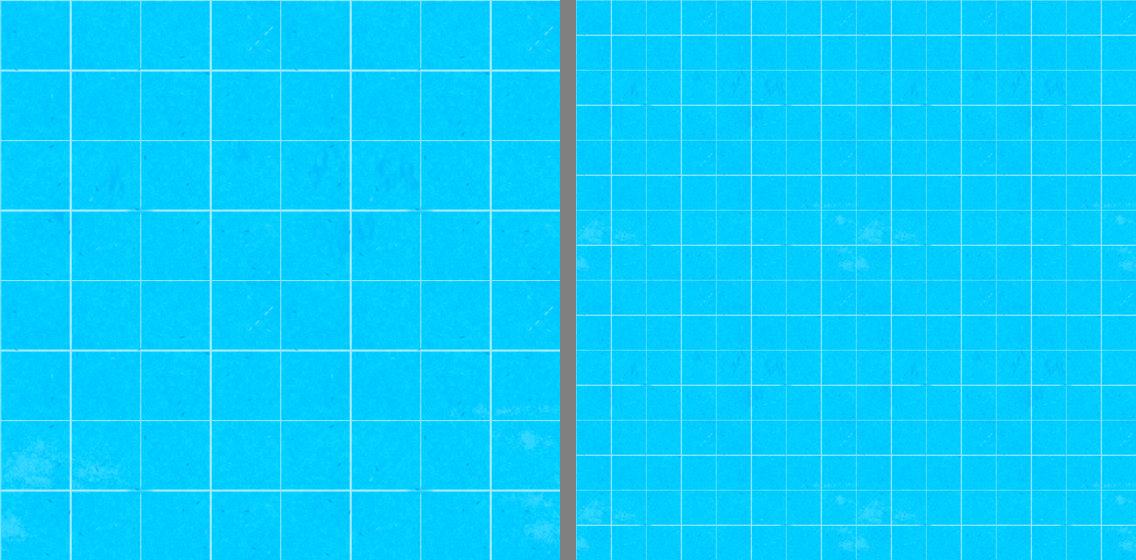
Left, the tile; right, the same tile 2 across and 2 down.
Reproduce this pattern procedurally as a WebGL 2 fragment shader.

```glsl
#version 300 es
precision highp float;
// Cyan paper printed with an 8 x 8 grid of pale lines, alternately thin and thick.
// Wrapped noise gives grain, cellular noise gives specks, and soft ellipses
// broken up by noise give the faded and stained patches. Tiles seamlessly.

uniform vec2 u_resolution;
out vec4 fragColor;

const vec3 PAPER = vec3(0.0, 0.80, 1.0);
const vec3 LINE = vec3(0.70, 0.935, 1.0);
const vec3 FADED = vec3(0.34, 0.87, 1.0);
const vec3 STAIN = vec3(0.0, 0.715, 0.98);
const vec3 SPECK = vec3(0.0, 0.58, 0.88);
const float GRID_CELLS = 8.0;
const vec2 GRID_OFFSET = vec2(0.0013, -0.001);
const float THIN_HALF_WIDTH = 0.0010;
const float THICK_HALF_WIDTH = 0.0018;
const float THIN_STRENGTH = 0.80;
const float LINE_BLUR = 0.0016;
const float WEAR_REPEATS = 2.0;   // the fine wear repeats twice each way
const float SPECK_CELLS = 13.0;   // per wear repeat
const float SPECK_SHARE = 0.16;
const float GRAIN_STRENGTH = 0.085;

// Patches as centre x, centre y, radius x, radius y
const int FADED_COUNT = 7;
const vec4 FADED_PATCHES[FADED_COUNT] = vec4[FADED_COUNT](
  vec4(0.05, 0.165, 0.080, 0.075), vec4(0.17, 0.160, 0.070, 0.060),
  vec4(0.02, 0.065, 0.050, 0.060), vec4(0.90, 0.265, 0.120, 0.018),
  vec4(0.94, 0.215, 0.080, 0.030), vec4(0.94, 0.110, 0.100, 0.024),
  vec4(0.96, 0.055, 0.060, 0.035));
const int STAIN_COUNT = 6;
const vec4 STAIN_PATCHES[STAIN_COUNT] = vec4[STAIN_COUNT](
  vec4(0.58, 0.710, 0.080, 0.070), vec4(0.71, 0.680, 0.080, 0.090),
  vec4(0.64, 0.570, 0.090, 0.070), vec4(0.21, 0.670, 0.050, 0.060),
  vec4(0.10, 0.620, 0.040, 0.040), vec4(0.43, 0.720, 0.050, 0.050));

float hash(vec2 p) {
  vec3 q = fract(vec3(p.xyx) * 0.1031);
  q += dot(q, q.yzx + 33.33);
  return fract((q.x + q.y) * q.z);
}

// Value noise that wraps after a whole number of cells
float noise(vec2 uv, vec2 cells) {
  vec2 p = uv * cells, i = floor(p), f = fract(p);
  f = f * f * (3.0 - 2.0 * f);
  vec2 a = mod(i, cells), b = mod(i + 1.0, cells);
  return mix(mix(hash(a), hash(vec2(b.x, a.y)), f.x),
             mix(hash(vec2(a.x, b.y)), hash(b), f.x), f.y);
}

// Soft ellipse measured across the wrapped edges
float patchMask(vec2 uv, vec4 shape) {
  vec2 d = fract(uv - shape.xy + 0.5) - 0.5;
  return max(0.0, 1.0 - length(d / shape.zw));
}

// Share of a filter footprint covered by a line
float lineCoverage(float d, float halfWidth, float footprint) {
  float h = 0.5 * footprint;
  return (clamp(d + h, -halfWidth, halfWidth)
        - clamp(d - h, -halfWidth, halfWidth)) / footprint;
}

float gridLine(float x, float footprint) {
  float g = x * GRID_CELLS, k = floor(g + 0.5);
  float thick = mod(k, 2.0);
  float w = mix(THIN_HALF_WIDTH, THICK_HALF_WIDTH, thick);
  return lineCoverage((g - k) / GRID_CELLS, w, footprint)
       * mix(THIN_STRENGTH, 1.0, thick);
}

// Sparse slanted flecks, one candidate per cell; x is dark, y is light
vec2 specks(vec2 uv, float pixel) {
  vec2 p = uv * SPECK_CELLS, cell = mod(floor(p), SPECK_CELLS);
  float pick = hash(cell + 71.0), turn = 6.2832 * hash(cell + 29.0);
  vec2 d = fract(p) - 0.2 - 0.6 * vec2(hash(cell + 11.0), hash(cell + 43.0));
  d = mat2(cos(turn), sin(turn), -sin(turn), cos(turn)) * d;
  float size = mix(0.03, 0.07, hash(cell + 97.0));
  float soft = max(0.03, pixel * SPECK_CELLS);
  float fleck = 1.0 - smoothstep(size - soft, size + soft, length(d * vec2(0.6, 1.3)));
  return fleck * vec2(step(pick, SPECK_SHARE), step(1.0 - SPECK_SHARE, pick));
}

void main() {
  vec2 uv = gl_FragCoord.xy / u_resolution;
  vec2 pixel = 1.0 / u_resolution;
  vec2 wearUv = fract(uv * WEAR_REPEATS);

  // Paper grain, from fine to broad
  float fine = noise(wearUv, vec2(170.0));
  float medium = noise(wearUv, vec2(64.0, 58.0));
  float broad = noise(wearUv, vec2(5.0));
  float grain = 0.5 * fine + 0.3 * medium + 0.2 * broad - 0.5;
  vec3 color = PAPER + GRAIN_STRENGTH * grain * vec3(1.3, 1.2, 0.0);

  // Stains drawn out into vertical streaks
  float stain = 0.0, faded = 0.0;
  for (int i = 0; i < STAIN_COUNT; i++) stain = max(stain, patchMask(uv, STAIN_PATCHES[i]));
  float streak = 0.65 * noise(uv, vec2(110.0, 36.0)) + 0.35 * noise(uv, vec2(190.0, 90.0));
  color = mix(color, STAIN, 0.65 * smoothstep(0.0, 0.5, 0.6 * stain + streak - 0.78) * step(0.001, stain));

  // Printed lines, smeared where the wear crosses a thick row
  vec2 footprint = max(pixel, vec2(LINE_BLUR));
  float smear = smoothstep(0.0, 0.6, patchMask(wearUv, vec4(0.5, 0.247, 0.06, 0.016)));
  vec2 lines = vec2(gridLine(uv.x - GRID_OFFSET.x, footprint.x),
                    gridLine(uv.y - GRID_OFFSET.y, footprint.y));
  float ink = max(lines.x, lines.y) * (0.88 + 0.12 * medium) * (1.0 - 0.55 * smear);
  color = mix(color, STAIN, 0.35 * smear * medium);
  color = mix(color, LINE, ink);

  // Faded, chalky patches
  for (int i = 0; i < FADED_COUNT; i++) faded = max(faded, patchMask(uv, FADED_PATCHES[i]));
  float chalk = 0.4 * noise(uv, vec2(36.0, 44.0)) + 0.35 * noise(uv, vec2(120.0)) + 0.25 * fine;
  color = mix(color, FADED, 0.55 * smoothstep(0.0, 0.5, 0.6 * faded + chalk - 0.68) * step(0.001, faded) * (1.0 - ink));

  // Flecks and a broken diagonal scratch
  vec2 fleck = specks(wearUv, WEAR_REPEATS * max(pixel.x, pixel.y));
  color = mix(color, SPECK, 0.5 * fleck.x);
  color = mix(color, LINE, 0.22 * fleck.y);
  vec2 s = wearUv - vec2(0.94, 0.87);
  float along = 1.0 - smoothstep(0.04, 0.06, abs(s.x + s.y) * 0.5);
  float scratch = along * (1.0 - smoothstep(0.001, 0.006, abs(s.x - s.y) * 0.7071));
  color = mix(color, LINE, 0.4 * scratch * smoothstep(0.4, 0.7, medium));

  fragColor = vec4(clamp(color, 0.0, 1.0), 1.0);
}
```
